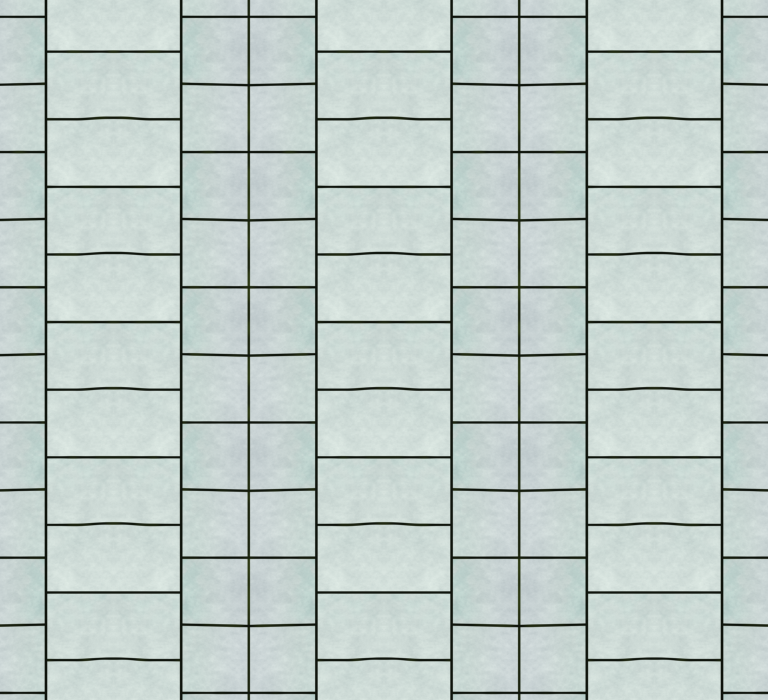
A Shadertoy shader for this texture:

```glsl
const float TILES_ACROSS = 11.36;          // canvas width in tile heights
const float COLUMN_CENTRE = 1.68;          // middle of the first wide column
const float WIDE_PHASE = 0.59;             // height of the lowest wide joint
const float NARROW_PHASE = 0.105;          // height of the lowest narrow joint
const float JOINT_HALF_WIDTH = 0.018;

const vec3 STONE_SHADE = vec3(0.735, 0.790, 0.780);
const vec3 STONE_LIGHT = vec3(0.865, 0.912, 0.890);
const vec3 TEAL_TINT = vec3(-0.045, -0.008, -0.014);
const vec3 LILAC_TINT = vec3(0.002, -0.010, 0.010);
const vec3 JOINT_DARK = vec3(0.055, 0.075, 0.045);
const vec3 JOINT_MOSS = vec3(0.200, 0.255, 0.080);

float hash(vec2 p) {
    return fract(sin(dot(p, vec2(127.1, 311.7))) * 43758.5453);
}

float valueNoise(vec2 p) {
    vec2 cell = floor(p), f = fract(p);
    f = f * f * (3.0 - 2.0 * f);
    float low = mix(hash(cell), hash(cell + vec2(1, 0)), f.x);
    float high = mix(hash(cell + vec2(0, 1)), hash(cell + vec2(1, 1)), f.x);
    return mix(low, high, f.y);
}

float fbm(vec2 p) {
    float sum = 0.0, amplitude = 0.5;
    for (int i = 0; i < 5; i++) {
        sum += amplitude * valueNoise(p);
        p = mat2(1.6, 1.2, -1.2, 1.6) * p + 7.3;
        amplitude *= 0.55;
    }
    return sum / 1.055;
}

// Coverage of a soft joint at a given distance from its middle
float joint(float dist, float halfWidth, float blur) {
    return 1.0 - smoothstep(halfWidth - blur, halfWidth + blur, abs(dist));
}

// Slight bend of a horizontal joint; across runs 0..1 over half a wide column
float jointBend(float across, bool wide, float index) {
    float parity = mod(index, 2.0);
    return wide ? 0.022 * (1.0 - parity) * (1.0 - smoothstep(0.1, 0.55, across))
                : 0.022 * parity * (1.5 - across);
}

// Mottled slab; parity selects one of the two alternating slabs
vec3 slabColor(vec2 local, float across, bool wide, float parity) {
    vec2 seed = vec2(wide ? 13.0 : 47.0, 29.0 * parity + 5.0);
    vec2 p = vec2(across, local.y) + seed;
    float cloud = fbm(p * 3.5);
    float grain = fbm(p * vec2(13.0, 17.0) + 31.0);
    float fleck = valueNoise(p * vec2(34.0, 42.0));
    bool bright = wide == (parity > 0.5);

    float tone = 0.51 + 0.75 * (cloud - 0.5) + 0.62 * (grain - 0.5) + 0.12 * (fleck - 0.5);
    tone += (wide ? 0.10 : -0.08) + (bright ? 0.05 : -0.05);
    tone += 0.20 * (0.45 - local.y) * (wide ? 1.0 : 0.4);
    vec3 color = mix(STONE_SHADE, STONE_LIGHT, clamp(tone, -0.2, 1.15));

    // Damp stains along the outer edge of narrow slabs, top of dull wide ones
    float damp = wide ? smoothstep(0.3, 1.0, local.y) * 0.5
                      : 1.0 - smoothstep(1.0, 1.55, across);
    damp *= smoothstep(0.3, 0.65, fbm(p * 5.0 + 11.0)) * (bright ? 0.35 : 1.0);
    color += TEAL_TINT * damp;
    return color + (wide ? vec3(0.0) : LILAC_TINT * smoothstep(1.2, 1.9, across));
}

void mainImage(out vec4 fragColor, in vec2 fragCoord) {
    float pixel = TILES_ACROSS / iResolution.x;
    vec2 p = fragCoord * pixel;
    float blur = max(0.8 * pixel, 0.012);

    // Mirrored columns: 0 wide middle, 1 column edge, 2 narrow middle
    float across = abs(mod(p.x - COLUMN_CENTRE + 2.0, 4.0) - 2.0);
    bool wide = across < 1.0;

    // Rows, with the joint nearest to this point bent a little
    float y = p.y - (wide ? WIDE_PHASE : NARROW_PHASE);
    float nearest = floor(y + 0.5);
    y -= jointBend(across, wide, nearest);
    float row = floor(y);
    vec2 local = vec2(fract(across), y - row);
    vec3 color = slabColor(local, across, wide, mod(row, 2.0));

    // Joints, mossy in places
    float wear = valueNoise(vec2(across * 5.0, p.y * 4.0) + 3.0);
    float level = joint(y - nearest, JOINT_HALF_WIDTH * mix(0.85, 1.1, wear), blur);
    float edge = joint(across - 1.0, JOINT_HALF_WIDTH * 1.05, blur);
    float middle = joint(across - 2.0, JOINT_HALF_WIDTH, blur);
    float moss = smoothstep(0.45, 0.95, wear) * 0.45;
    color = mix(color, mix(JOINT_DARK, JOINT_MOSS, 0.35 + moss), middle);
    color = mix(color, mix(JOINT_DARK, JOINT_MOSS, moss), level);
    color = mix(color, JOINT_DARK, edge);

    fragColor = vec4(clamp(color, 0.0, 1.0), 1.0);
}
```
